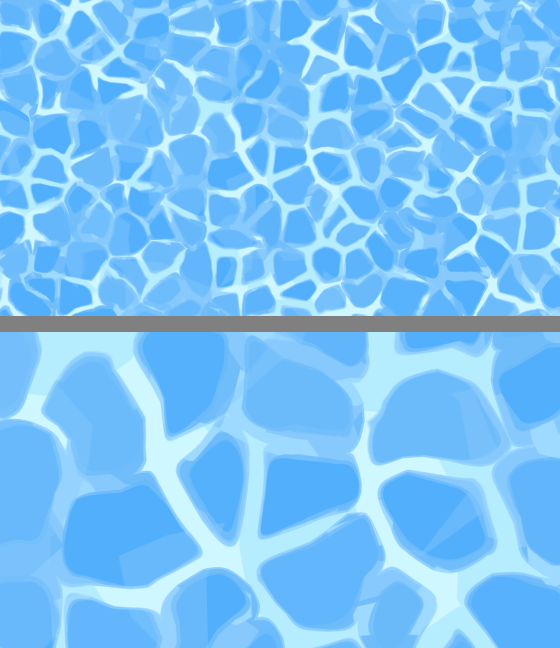
Top: the whole. Bottom: its middle third, enlarged.
A Shadertoy shader for this texture:

```glsl
// Draws sunlit pool water: flat blue cells framed by broken pale caustic lines.

const float CELLS_PER_HEIGHT = 9.2;
const float CELL_JITTER = 0.8;
const float CORNER_ROUNDING = 0.05;
const float WARP_AMOUNT = 0.3;
const float LINE_HALF_WIDTH = 0.085;
const float LIGHT_LEVEL = 0.55;
const float GLOW_LEVEL = 0.67;
const float SPARKLE_LEVEL = 0.58;

const vec3 DEEP    = vec3(0.32, 0.685, 0.99);
const vec3 WATER   = vec3(0.44, 0.74, 0.98);
const vec3 LIGHT   = vec3(0.53, 0.79, 0.99);
const vec3 GLOW    = vec3(0.62, 0.85, 1.00);
const vec3 CAUSTIC = vec3(0.71, 0.93, 1.00);
const vec3 SPARKLE = vec3(0.81, 0.97, 1.00);

vec2 hash2(vec2 p) {
    vec3 q = fract(vec3(p.xyx) * vec3(0.1031, 0.1030, 0.0973));
    q += dot(q, q.yzx + 33.33);
    return fract((q.xx + q.yz) * q.zy);
}

// Linear noise on a triangle grid; its contours are straight-sided facets.
vec2 facetNoise(vec2 p) {
    p += (p.x + p.y) * 0.366;
    vec2 cell = floor(p), f = p - cell;
    vec2 side = f.x > f.y ? vec2(1.0, 0.0) : vec2(0.0, 1.0);
    float high = max(f.x, f.y), low = min(f.x, f.y);
    return hash2(cell) * (1.0 - high) + hash2(cell + side) * (high - low)
         + hash2(cell + 1.0) * low;
}

// Rounded distance to the cell border in x, two random cell values in yz.
vec3 waterCells(vec2 p) {
    vec2 home = floor(p), nearest = vec2(0.0), nearestId = home;
    float best = 1e3;
    for (int y = -1; y <= 1; y++)
    for (int x = -1; x <= 1; x++) {
        vec2 id = home + vec2(x, y);
        vec2 offset = id + 0.5 + CELL_JITTER * (hash2(id) - 0.5) - p;
        float d = dot(offset, offset);
        if (d < best) { best = d; nearest = offset; nearestId = id; }
    }
    float sum = 0.0;
    for (int y = -2; y <= 2; y++)
    for (int x = -2; x <= 2; x++) {
        vec2 id = nearestId + vec2(x, y);
        if (x == 0 && y == 0) continue;
        vec2 offset = id + 0.5 + CELL_JITTER * (hash2(id) - 0.5) - p;
        float border = dot(0.5 * (nearest + offset), normalize(offset - nearest));
        sum += exp(-border / CORNER_ROUNDING);
    }
    return vec3(-CORNER_ROUNDING * log(sum), hash2(nearestId + 71.0));
}

float cover(float x, float blur) {
    return smoothstep(-blur, blur, x);
}

void mainImage(out vec4 fragColor, in vec2 fragCoord) {
    vec2 p = fragCoord / iResolution.y * CELLS_PER_HEIGHT + 40.0;
    float blur = 0.8 * CELLS_PER_HEIGHT / iResolution.y;

    vec2 warped = p + WARP_AMOUNT * (facetNoise(p * 1.3) - 0.5);
    vec3 cell = waterCells(warped);
    float border = cell.x;

    // Faceted patches of lighter water
    vec2 patches = facetNoise(p * 1.5 + 17.0);
    vec2 shards = facetNoise(p * 2.1 + 53.0);
    vec3 color = WATER;
    color = mix(color, LIGHT, cover(patches.x - LIGHT_LEVEL, blur * 1.5));
    color = mix(color, GLOW, cover(shards.x - GLOW_LEVEL, blur * 2.0));

    // Cell bodies: a faint uneven halo, then a darker core
    float inset = 0.07 + 0.11 * cell.z + 0.08 * (patches.y - 0.5);
    float fade = 0.85 * smoothstep(0.3, 1.0, cell.y);
    vec3 coreColor = mix(DEEP, WATER, fade);
    float halo = cover(border - inset + 0.06 * shards.y, blur);
    color = mix(color, mix(coreColor, WATER, 0.7), halo * 0.8);
    color = mix(color, coreColor, cover(border - inset, blur));

    // Soft overlapping reflections
    float veil = cover(facetNoise(p * 0.9 + 91.0).x - 0.68, blur);
    color = mix(color, LIGHT, 0.4 * veil);

    // Broken caustic lines, thicker at junctions, with sparkling pieces
    vec2 breaks = facetNoise(p * 0.95 + 29.0);
    float strength = smoothstep(0.3, 0.75, breaks.x);
    float lineWidth = mix(-0.06, LINE_HALF_WIDTH, strength);
    float lineMask = cover(lineWidth - border, blur * 1.2);
    float fringe = cover(lineWidth + 0.025 - border, blur * 1.2);
    color = mix(color, GLOW, 0.6 * fringe);
    vec3 lineColor = mix(CAUSTIC, SPARKLE, cover(breaks.y - SPARKLE_LEVEL, blur));
    color = mix(color, lineColor, lineMask);

    fragColor = vec4(color, 1.0);
}
```
